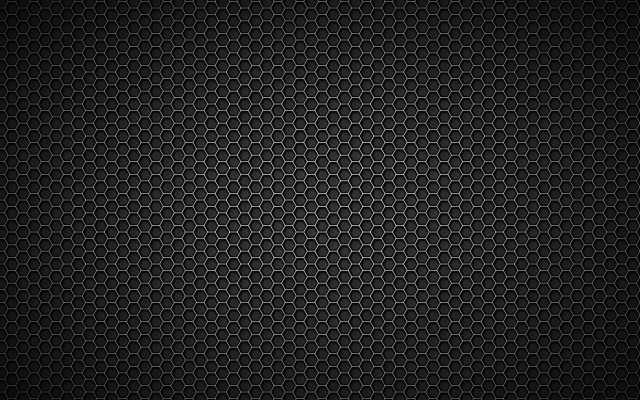
A WebGL 1 fragment shader for this pattern:

```glsl
precision highp float;
// Dark metal honeycomb: flat-topped hexagonal holes behind a thin bright mesh.
// Two interleaved rectangular lattices give the cells, a hexagon distance gives
// the wires and recessed floors, layered sines add wear, and a glow lights all.

uniform vec2 u_resolution;

const float ROWS = 31.25;               // cells down the canvas height
const float WIRE_HALF_WIDTH = 0.036;    // in units of the row pitch
const vec2 LATTICE = vec2(1.7320508, 1.0);

float hash(vec2 p) {
  p = fract(p * vec2(0.1731, 0.3179));
  p += dot(p, p.yx + 17.31);
  return fract(p.x * p.y * 43.7);
}

// Offset of p from the centre of its nearest hexagonal cell.
vec2 hexOffset(vec2 p) {
  vec2 a = mod(p + 0.5 * LATTICE, LATTICE) - 0.5 * LATTICE;
  vec2 b = mod(p, LATTICE) - 0.5 * LATTICE;
  return dot(a, a) < dot(b, b) ? a : b;
}

// Hexagonal radius: 0.5 on the boundary of a cell.
float hexRadius(vec2 p) {
  p = abs(p);
  return max(p.y, dot(p, vec2(0.8660254, 0.5)));
}

// Share of a pixel covered by a line at distance d, exact for thin lines.
float lineCoverage(float d, float halfWidth, float pixel) {
  float near = max(d - 0.5 * pixel, -halfWidth);
  float far = min(d + 0.5 * pixel, halfWidth);
  return clamp((far - near) / pixel, 0.0, 1.0);
}

// Soft irregular mottling in -1..1.
float layeredSines(vec2 p, float phase) {
  float sum = 0.0;
  float amplitude = 0.5;
  for (int i = 0; i < 3; i++) {
    sum += amplitude * sin(p.x + phase + 1.3 * sin(p.y)) * cos(p.y - phase);
    p = mat2(0.8, -0.6, 0.6, 0.8) * p * 1.9;
    amplitude *= 0.55;
  }
  return sum;
}

// Recessed floor, shaded by the rim along its upper left side.
float floorShade(vec2 local, float cellSeed, float pixel) {
  float radius = hexRadius(local - vec2(0.035, -0.035));
  float edge = 0.05 + 0.5 * pixel;
  float open = 1.0 - smoothstep(0.335 - edge, 0.335 + edge, radius);
  float mottling = 0.045 * layeredSines(local * 11.0, cellSeed * 6.2832);
  float slope = 0.06 * (local.x - local.y);
  float tone = 0.19 + 0.025 * (cellSeed - 0.5) + mottling + slope;
  return mix(0.025, tone, open);
}

// Wire brightness, with highlights at the joints and slight wear.
float wireShade(vec2 local, vec2 p) {
  float joint = smoothstep(0.48, 0.575, length(local));
  float wear = 0.07 * layeredSines(p * 1.7, 0.8);
  return 0.69 + 0.16 * joint + wear;
}

// Central light fading to the edges.
float glow(vec2 uv) {
  vec2 q = uv - 0.5;
  return exp(-dot(q * q, vec2(3.0, 2.4)));
}

void main() {
  vec2 uv = gl_FragCoord.xy / u_resolution;
  vec2 p = (gl_FragCoord.xy - 0.5 * u_resolution) * ROWS / u_resolution.y;
  p.x -= 0.17;
  float pixel = ROWS / u_resolution.y;

  vec2 local = hexOffset(p);
  vec2 cell = floor((p - local) / (0.5 * LATTICE) + 0.5);
  float wire = lineCoverage(0.5 - hexRadius(local), WIRE_HALF_WIDTH, pixel);

  float shade = floorShade(local, hash(cell), pixel);
  shade = mix(shade, wireShade(local, p), wire);
  gl_FragColor = vec4(vec3(shade * glow(uv)), 1.0);
}
```
